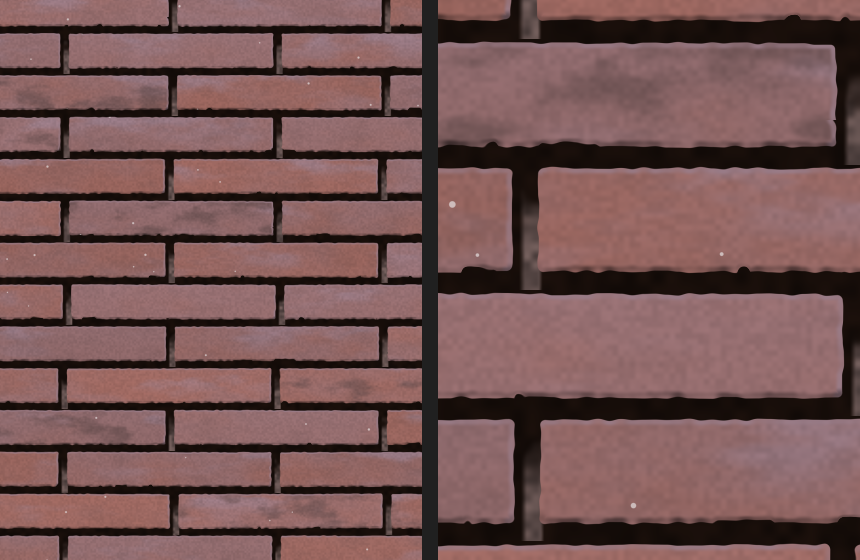
Left, the full canvas; right, a detail of the centre.
A Shadertoy shader for this texture:

```glsl
const float COURSES = 13.38;               // courses down the canvas height
const vec2 CELL = vec2(5.087, 1.0);        // brick pitch, in course heights
const vec2 BRICK_HALF = vec2(2.44, 0.412);
const vec2 BRICK_CENTER = vec2(2.47, 0.442);
const vec2 FIRST_CORNER = vec2(4.17, -0.229);

const vec3 WARM = vec3(0.60, 0.395, 0.365);
const vec3 ROSE = vec3(0.575, 0.42, 0.425);
const vec3 LAVENDER = vec3(0.60, 0.49, 0.54);
const vec3 SOOT = vec3(0.38, 0.29, 0.29);
const vec3 SHADOW = vec3(0.085, 0.05, 0.035);
const vec3 MORTAR = vec3(0.39, 0.32, 0.31);
const vec3 SPECK = vec3(0.86, 0.82, 0.82);

float hash(vec2 p) {
    vec3 q = fract(p.xyx * vec3(0.1031, 0.1030, 0.0973));
    q += dot(q, q.yzx + 33.33);
    return fract((q.x + q.y) * q.z);
}

float noise(vec2 p) {
    vec2 i = floor(p), f = fract(p);
    f = f * f * (3.0 - 2.0 * f);
    return mix(mix(hash(i), hash(i + vec2(1, 0)), f.x),
               mix(hash(i + vec2(0, 1)), hash(i + vec2(1, 1)), f.x), f.y);
}

float fbm(vec2 p) {
    float sum = 0.0, gain = 0.533;
    for (int i = 0; i < 4; i++) {
        sum += gain * noise(p);
        p = p * 2.03 + 17.3;
        gain *= 0.5;
    }
    return sum;
}

float roundedBox(vec2 p, vec2 halfSize, float radius) {
    vec2 d = abs(p) - halfSize + radius;
    return length(max(d, 0.0)) + min(max(d.x, d.y), 0.0) - radius;
}

// Sparse pale grit, one candidate per grid square
float specks(vec2 p, float spacing, float density, float aa) {
    vec2 id = floor(p / spacing);
    vec2 spot = 0.2 + 0.6 * vec2(hash(id + 3.7), hash(id + 9.1));
    float radius = 0.012 + 0.016 * hash(id + 21.0);
    float d = length(p - (id + spot) * spacing) - radius;
    return (1.0 - smoothstep(-aa, aa, d)) * step(1.0 - density, hash(id + 55.0));
}

// Recessed joints: mortar catches light below the shadow of the course above
vec3 jointColor(vec2 local, vec2 p) {
    float across = mod(local.x - BRICK_CENTER.x - BRICK_HALF.x, CELL.x);
    float width = CELL.x - 2.0 * BRICK_HALF.x;
    float inside = smoothstep(0.05, 0.11, across) * (1.0 - smoothstep(width, width + 0.04, across));
    float lit = smoothstep(0.2, 0.65, local.y + 0.25 * (noise(p * 7.0) - 0.5));
    vec3 shade = SHADOW * (0.75 + 0.5 * noise(p * 9.0));
    return mix(shade, MORTAR * (0.7 + 0.5 * noise(p * 14.0)), inside * lit);
}

// Fired clay: tone per brick, lengthwise clouds, haze, soot and grain
vec3 clayColor(vec2 local, vec2 p, vec2 id) {
    vec2 seed = id * vec2(13.1, 7.7) + 40.0;
    float tone = hash(seed);
    float cloud = fbm(p * vec2(0.8, 1.8) + seed);
    vec3 color = mix(WARM, ROSE, smoothstep(0.25, 0.8, 0.55 * tone + 0.6 * cloud));
    float haze = smoothstep(0.5, 0.8, fbm(p * vec2(0.7, 2.4) + seed.yx));
    float upper = 1.0 - smoothstep(-0.4, 0.25, local.y);
    color = mix(color, LAVENDER, haze * (0.3 + 0.5 * upper) + 0.16 * upper * tone);
    float soot = smoothstep(0.5, 0.8, fbm(p * vec2(1.4, 3.0) + seed + 31.0));
    color = mix(color, SOOT, soot * (0.12 + 0.45 * step(0.86, hash(seed + 5.0))));
    color *= 0.97 + 0.07 * hash(seed + 8.0);
    return color * (0.95 + 0.1 * noise(p * 22.0));
}

// Worn arrises: pale top and right edges, darker broken lower edge
vec3 wearEdges(vec3 color, vec2 local, float dist, float rough) {
    float rim = smoothstep(-0.065, -0.02, dist);
    float top = 1.0 - smoothstep(-0.39, -0.33, local.y);
    float right = smoothstep(2.34, 2.4, local.x);
    float bottom = smoothstep(0.32, 0.39, local.y);
    color = mix(color, LAVENDER, rim * max(top, right) * (0.3 + 0.6 * rough));
    return color * (1.0 - 0.5 * rim * bottom * rough);
}

void mainImage(out vec4 fragColor, in vec2 fragCoord) {
    float aa = 0.75 * COURSES / iResolution.y;
    vec2 p = vec2(fragCoord.x, iResolution.y - fragCoord.y) * COURSES / iResolution.y;

    // Half-bond layout with a small slip in every course
    vec2 grid = p - FIRST_CORNER;
    float course = floor(grid.y);
    grid.x -= 0.5 * CELL.x * mod(course, 2.0) + 0.13 * (hash(vec2(course, 4.0)) - 0.5);
    vec2 id = floor(grid / CELL);
    vec2 local = grid - id * CELL;

    // Brick outline with slight tilt and chipped edges
    vec2 q = local - BRICK_CENTER;
    q.y += 0.006 * (hash(id + 70.0) - 0.5) * q.x;
    float rough = noise(p * 11.0 + 5.0);
    float chips = 0.022 * (rough - 0.5) + 0.05 * smoothstep(0.8, 1.0, noise(p * 5.0)) * step(0.2, q.y);
    float dist = roundedBox(q, BRICK_HALF, 0.045) + chips;

    vec3 brick = wearEdges(clayColor(q, p, id), q, dist, rough);
    brick = mix(brick, SPECK, 0.8 * specks(p, 0.3, 0.025, aa));
    vec3 color = mix(jointColor(local, p), brick, 1.0 - smoothstep(-aa, aa, dist));
    fragColor = vec4(color, 1.0);
}
```
